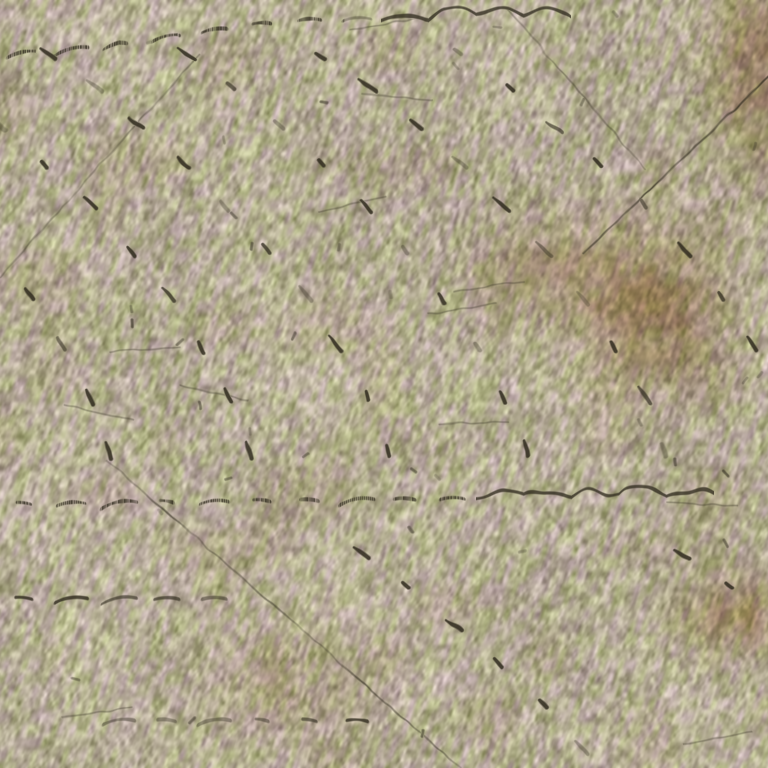
Write a Shadertoy shader that draws this texture.

```glsl
// Aged speckled paper with curved rows of ink dashes, fine scratches and brown stains.

float hash(vec2 p) {
    p = fract(p * vec2(0.1031, 0.1137));
    p += dot(p, p.yx + 33.33);
    return fract((p.x + p.y) * p.x * 17.3 + p.y * 91.7);
}

float noise(vec2 p) {
    vec2 i = floor(p), f = fract(p);
    f = f * f * (3.0 - 2.0 * f);
    return mix(mix(hash(i), hash(i + vec2(1, 0)), f.x),
               mix(hash(i + vec2(0, 1)), hash(i + vec2(1, 1)), f.x), f.y);
}

float segment(vec2 p, vec2 a, vec2 b) {
    vec2 pa = p - a, ba = b - a;
    return length(pa - ba * clamp(dot(pa, ba) / dot(ba, ba), 0.0, 1.0));
}

float stroke(float d, float halfWidth) {
    return 1.0 - smoothstep(halfWidth - 0.0014, halfWidth + 0.0014, d);
}

// Thin line whose strength fades in and out along its length
float scratch(vec2 p, vec2 a, vec2 b) {
    return stroke(segment(p, a, b), 0.0012) * (0.35 + 0.65 * noise(p * 28.0));
}

float blob(vec2 p, vec2 centre, vec2 radius) {
    vec2 q = (p - centre) / radius;
    return exp(-dot(q, q));
}

// Dashes falling to the right along a curve that grows steeper
float fallingDashes(vec2 p, vec2 start, float count) {
    float ink = 0.0;
    for (float j = 0.0; j < count; j++) {
        vec2 id = vec2(j + 3.0, floor(start.x * 97.0) + 150.0);
        float h = hash(id), drop = 0.043 * j + 0.0016 * j * j;
        vec2 centre = start + vec2(1.4 * drop - 1.05 * drop * drop, -drop);
        centre += 0.007 * (vec2(hash(id + 31.0), hash(id + 57.0)) - 0.5);
        vec2 dir = normalize(vec2(1.4 - 2.1 * drop + 0.4 * (h - 0.5), -1.0));
        vec2 reach = dir * mix(0.005, 0.014, h);
        float d = segment(p, centre - reach, centre + reach);
        float width = 0.0026 - 0.0012 * smoothstep(0.0, 0.015, dot(p - centre, -dir));
        ink = max(ink, stroke(d, width) * mix(0.35, 1.0, smoothstep(0.0, 0.5, hash(id + 11.0))));
    }
    return ink;
}

// Level row of short arched dashes that run together after joinX
float levelDashes(vec2 p, float y, float fromX, float toX, float joinX) {
    const float period = 0.062;
    float cell = p.x / period, i = floor(cell), u = fract(cell) - 0.5;
    float centreX = (i + 0.5) * period;
    float h = hash(vec2(i + 5.0, floor(y * 90.0)));
    float joined = step(joinX, centreX);
    float halfLength = mix(mix(0.12, 0.36, h), 0.5, joined);
    float tilted = (h - 0.5) * 0.022 * u - 0.035 * u * u;
    float scallop = 0.008 * abs(sin(3.14159 * cell)) + 0.014 * (noise(vec2(p.x * 38.0, y * 50.0)) - 0.5);
    float rise = mix(tilted, scallop, joined);
    float d = length(vec2(max(abs(u) - halfLength, 0.0) * period, p.y - y - rise));
    float width = 0.0022 + 0.0014 * (noise(p * 75.0) - 0.5);
    float strength = mix(mix(0.4, 0.95, hash(vec2(i, y * 80.0 + 9.0))), 0.9, joined);
    return stroke(d, width) * strength * step(fromX, centreX) * step(centreX, toX);
}

// Stray flecks and short, nearly level scratches
float strayMarks(vec2 p) {
    float ink = 0.0;
    for (float k = 0.0; k < 46.0; k++) {
        float isLong = step(k, 11.0);
        vec2 centre = vec2(hash(vec2(k, 12.0)), hash(vec2(k, 47.0)));
        float angle = (hash(vec2(k, 83.0)) - 0.5) * mix(5.0, 0.5, isLong);
        vec2 reach = vec2(cos(angle), sin(angle)) * mix(0.004, 0.045, isLong);
        float d = segment(p, centre - reach, centre + reach);
        float strength = mix(0.25 + 0.45 * hash(vec2(k, 29.0)), 0.38, isLong);
        ink = max(ink, stroke(d, mix(0.0018, 0.0011, isLong)) * strength);
    }
    return ink;
}

void mainImage(out vec4 fragColor, in vec2 fragCoord) {
    vec2 p = fragCoord / iResolution.y;

    // Paper: slanted upright fibres with pink and olive tints
    vec2 slant = vec2(p.x - 0.3 * p.y, p.y);
    float grain = 0.20 * (noise(slant * vec2(200, 95)) - 0.5)
                + 0.14 * (noise((p + vec2(0.2 * p.y, 0.0)) * vec2(150, 115) + 40.0) - 0.5)
                + 0.10 * (noise(slant * vec2(290, 190) + 90.0) - 0.5)
                + 0.05 * (noise(p * 9.0) - 0.5);
    float tint = noise(slant * vec2(125, 60) + 170.0) - 0.5;
    vec3 colour = vec3(0.708, 0.677, 0.582) + grain + tint * vec3(0.05, -0.04, 0.15);

    // Brown stains with mottled edges
    float stain = 0.85 * blob(p, vec2(0.85, 0.60), vec2(0.085, 0.10))
                + 0.45 * blob(p, vec2(0.72, 0.65), vec2(0.10, 0.07))
                + 0.85 * blob(p, vec2(0.96, 0.20), vec2(0.07, 0.05))
                + 0.90 * blob(p, vec2(0.99, 0.91), vec2(0.06, 0.12))
                + 0.25 * blob(p, vec2(0.38, 0.11), vec2(0.12, 0.08));
    stain = stain * (0.6 + 0.6 * noise(p * 45.0)) + 0.14 * smoothstep(0.5, 0.9, noise(p * 14.0 + 7.0));
    colour *= mix(vec3(1.0), vec3(0.80, 0.70, 0.57), clamp(stain, 0.0, 1.0));

    // Ink: a fan of falling dashes and four level rows
    vec2 wobble = p + 0.003 * (vec2(noise(p * 70.0), noise(p * 70.0 + 33.0)) - 0.5);
    float ink = 0.0;
    for (float k = 0.0; k < 6.0; k++)
        ink = max(ink, fallingDashes(wobble, vec2(0.60 - 0.18 * k, 0.93), 10.0));
    ink = max(ink, fallingDashes(wobble, vec2(0.47, 0.28), 6.0));
    ink = max(ink, fallingDashes(wobble, vec2(0.89, 0.28), 3.0));
    ink = max(ink, levelDashes(p, 0.932 + 0.045 * smoothstep(0.0, 0.45, p.x), 0.0, 0.73, 0.47));
    ink = max(ink, levelDashes(p, 0.345 + 0.012 * p.x, 0.0, 0.93, 0.62));
    ink = max(ink, levelDashes(p, 0.222, 0.0, 0.30, 2.0));
    ink = max(ink, levelDashes(p, 0.063, 0.11, 0.50, 2.0));
    ink = max(ink, strayMarks(wobble));

    // Long diagonal scratches
    ink = max(ink, 0.50 * scratch(wobble, vec2(0.0, 0.64), vec2(0.26, 0.93)));
    ink = max(ink, 0.60 * scratch(wobble, vec2(0.66, 0.99), vec2(0.84, 0.78)));
    ink = max(ink, 0.90 * scratch(wobble, vec2(0.76, 0.67), vec2(1.0, 0.90)));
    ink = max(ink, 0.75 * scratch(wobble, vec2(0.14, 0.40), vec2(0.60, 0.0)));

    colour = mix(colour, vec3(0.20, 0.18, 0.13), 0.88 * ink);
    fragColor = vec4(colour, 1.0);
}
```
